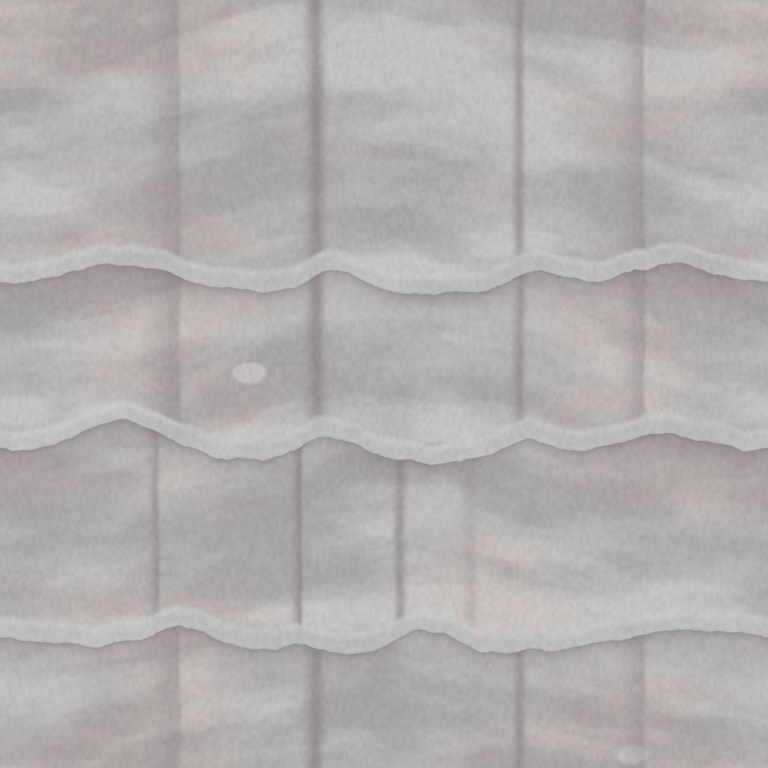
Give the GLSL for this texture, as a Shadertoy shader.

```glsl
// Pale weathered sheets in three overlapping tiers, each ending in a wavy torn lip.
// Lips are sums of periodic bumps; the signed distance to the nearest one gives rim
// and shadow. Upright grooves cross the tiers, and wrapping noise adds the wear.
const float TAU = 6.2831853;
const vec3 STONE_DARK  = vec3(0.655, 0.648, 0.655);
const vec3 STONE_LIGHT = vec3(0.755, 0.752, 0.748);
const vec3 WARM_TINT   = vec3(0.020, -0.006, -0.012);
const vec3 LIP_COLOR   = vec3(0.725, 0.735, 0.728);
const vec3 SHADE_COLOR = vec3(0.510, 0.465, 0.490);
const vec3 FLECK_COLOR = vec3(0.800, 0.800, 0.815);
const float LIP_WIDTH = 0.029;
const float LIP_SWELL = 0.008;
const float LIP_ROUGHNESS = 0.006;
const float SHADOW_DEPTH = 0.030;
const float GRAIN = 0.055;

// Lips, measured downward from the top: level, then crest centres, heights, widths.
const float LIP_LEVEL[3] = float[3](0.376, 0.595, 0.846);
const vec4 CREST_X[3] = vec4[3](vec4(0.16, 0.44, 0.70, 0.87),
    vec4(0.165, 0.43, 0.69, 0.86), vec4(0.24, 0.395, 0.555, 0.90));
const vec4 CREST_H[3] = vec4[3](vec4(0.029, 0.034, 0.027, 0.026),
    vec4(0.042, 0.034, 0.024, 0.025), vec4(0.029, 0.016, 0.034, 0.018));
const vec4 CREST_W[3] = vec4[3](vec4(0.09, 0.045, 0.05, 0.08),
    vec4(0.075, 0.055, 0.05, 0.08), vec4(0.06, 0.03, 0.05, 0.11));

// Grooves of the ordinary tiers and of the odd one: centre, side widths, strength.
const vec4 GROOVE_X[2] = vec4[2](vec4(0.231, 0.412, 0.677, 0.836), vec4(0.204, 0.390, 0.520, 0.614));
const vec4 GROOVE_LEFT[2] = vec4[2](vec4(0.030, 0.012, 0.008, 0.020), vec4(0.008, 0.008, 0.007, 0.012));
const vec4 GROOVE_RIGHT[2] = vec4[2](vec4(0.004, 0.009, 0.006, 0.004), vec4(0.003, 0.003, 0.007, 0.006));
const vec4 GROOVE_DEPTH[2] = vec4[2](vec4(0.33, 0.58, 0.48, 0.34), vec4(0.40, 0.52, 0.46, 0.18));

// Pale oval spots: centre and radii.
const vec4 SPOTS[2] = vec4[2](vec4(0.323, 0.514, 0.025, 0.015), vec4(0.823, 0.017, 0.022, 0.014));

float hash(vec2 p) {
    vec3 q = fract(vec3(p.xyx) * 0.1031);
    q += dot(q, q.yzx + 33.33);
    return fract((q.x + q.y) * q.z);
}

// Value noise that wraps after one canvas; cells = whole cells per side.
float noise(vec2 uv, vec2 cells) {
    vec2 p = uv * cells, i = floor(p), f = fract(p);
    f = f * f * (3.0 - 2.0 * f);
    vec2 a = mod(i, cells), b = mod(i + 1.0, cells), seed = cells * 1.7;
    return mix(mix(hash(a + seed), hash(vec2(b.x, a.y) + seed), f.x),
               mix(hash(vec2(a.x, b.y) + seed), hash(b + seed), f.x), f.y);
}

float fbm(vec2 uv, vec2 cells) {
    float sum = 0.0, weight = 0.5;
    for (int k = 0; k < 5; k++) {
        sum += weight * noise(uv, cells);
        cells *= 2.0;
        weight *= 0.5;
    }
    return sum / 0.96875;
}

vec4 wrapOffset(vec4 d) { return d - floor(d + 0.5); }

float lipEdge(int i, float x) {
    vec4 d = wrapOffset(x - CREST_X[i]) / CREST_W[i];
    float rough = fbm(vec2(x, 0.37 * float(i)), vec2(32.0, 8.0)) - 0.5;
    return LIP_LEVEL[i] - dot(CREST_H[i], exp(-d * d))
         - LIP_SWELL * cos(TAU * x) + LIP_ROUGHNESS * rough * 2.0;
}

void mainImage(out vec4 fragColor, in vec2 fragCoord) {
    vec2 uv = fragCoord / iResolution.xy;
    float aa = 1.0 / iResolution.y;
    // Nearest lip above and below this point
    float below = 1.0, above = 1.0;
    int tier = 0;
    for (int i = 0; i < 3; i++) {
        float gap = fract(1.0 - uv.y - lipEdge(i, uv.x));
        if (gap < below) { below = gap; tier = i; }
        above = min(above, 1.0 - gap);
    }
    float s = below < above ? below : -above;
    // Mottled stone: long sagging smears, blotches and fine fibres
    vec2 warped = uv + vec2(0.0, 0.035 * cos(TAU * uv.x) + 0.02 * noise(uv, vec2(5.0)));
    float smear = fbm(warped, vec2(3.0, 12.0));
    float blotch = fbm(warped + 0.31, vec2(9.0, 22.0));
    float mottle = smoothstep(0.30, 0.72, 0.55 * smear + 0.45 * blotch);
    mottle += 0.22 * (smoothstep(0.48, 0.56, smear) - 0.5);
    float grain = 0.6 * noise(uv, vec2(230.0, 150.0)) + 0.4 * noise(uv, vec2(310.0, 270.0)) - 0.5;
    vec3 color = mix(STONE_DARK, STONE_LIGHT, clamp(mottle, 0.0, 1.0));
    color += WARM_TINT * smoothstep(0.42, 0.68, fbm(uv + 0.17, vec2(5.0, 11.0)));
    color += 0.02 * exp(-above / 0.07);
    // Pale spots with ragged rims
    for (int i = 0; i < 2; i++) {
        vec2 offset = wrapOffset(vec4(uv - SPOTS[i].xy, 0.0, 0.0)).xy / SPOTS[i].zw;
        float reach = length(offset) + 0.7 * (blotch - 0.5);
        color = mix(color, FLECK_COLOR, 0.65 * (1.0 - smoothstep(0.7, 1.05, reach)));
    }
    // Grooves, soft to the left and crisp to the right
    int kind = tier == 1 ? 1 : 0;
    float wobble = 0.003 * (noise(uv, vec2(4.0, 16.0)) - 0.5);
    vec4 d = wrapOffset(uv.x + wobble - GROOVE_X[kind]);
    vec4 w = mix(GROOVE_LEFT[kind], GROOVE_RIGHT[kind], smoothstep(-0.001, 0.001, d));
    float groove = dot(GROOVE_DEPTH[kind], exp(-d * d / (w * w)));
    float shade = groove * (0.7 + 0.5 * blotch);
    // Shadow under each lip: a thin dark line and a wide falloff
    float drop = s > -2.0 * aa ? max(s, 0.0) : below;
    float lipShadow = 0.36 * exp(-drop / SHADOW_DEPTH) + 0.28 * exp(-drop / 0.005);
    shade = 1.0 - (1.0 - clamp(shade, 0.0, 1.0)) * (1.0 - lipShadow);
    color = mix(color, SHADE_COLOR, shade);
    // Lip band with a pale upper rim
    float inside = -s / LIP_WIDTH + 0.35 * (blotch - 0.5);
    float band = (1.0 - smoothstep(0.75, 1.05, inside)) * (1.0 - smoothstep(-aa, aa, s));
    float rim = smoothstep(0.4, 0.85, inside) + 0.4 * exp(-abs(s) / 0.006);
    color = mix(color, LIP_COLOR + 0.04 * rim + 0.06 * (blotch - 0.5), 0.9 * band);
    fragColor = vec4(color + GRAIN * grain, 1.0);
}
```
